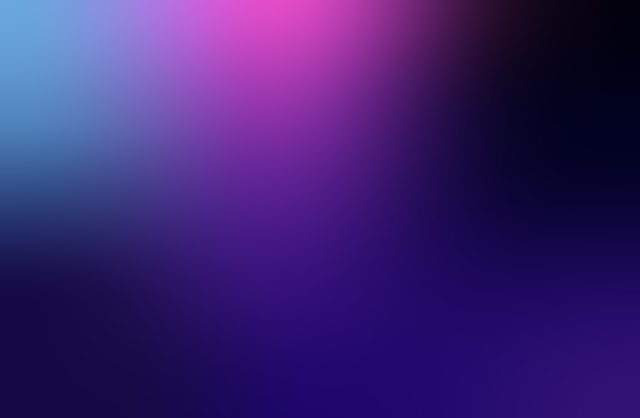
This background is drawn by a Shadertoy shader. Its source:

```glsl
// Soft mesh gradient: sky blue and pink light from above, over indigo fading to black.

// Indigo ground, darker navy at the left, near black at the upper right.
vec3 groundColor(vec2 uv) {
    float lean = 0.08 * smoothstep(0.1, 0.5, uv.y);
    vec3 ground = mix(vec3(0.08, 0.035, 0.27), vec3(0.11, 0.02, 0.42), smoothstep(0.18, 0.52, uv.x + lean));
    vec3 night = mix(vec3(0.0, 0.008, 0.125), vec3(0.0, 0.0, 0.045), smoothstep(0.65, 1.0, uv.y));
    float nightEdge = mix(0.88, 0.79, smoothstep(0.6, 1.0, uv.y));
    float shade = smoothstep(0.4, nightEdge, uv.x) * smoothstep(0.06, 0.7, uv.y);
    ground = mix(ground, night, shade);

    // Faint violet light in the lower right corner
    vec2 corner = (uv - vec2(1.0, 0.0)) / vec2(0.29, 0.33);
    return mix(ground, vec3(0.20, 0.075, 0.46), 0.95 * exp(-dot(corner, corner)));
}

// Pink light hanging from the top edge, lilac on its left and lower sides.
vec3 addPinkGlow(vec3 base, vec2 uv) {
    float width = mix(0.23, 0.27, smoothstep(0.7, 1.0, uv.y));
    float side = max(uv.x - 0.417, 0.0) / width;
    float drop = pow(max(1.0 - uv.y, 0.0) / 0.42, 1.4);
    float height = smoothstep(0.4, 1.0, uv.y);
    vec3 lilac = mix(vec3(0.84, 0.48, 1.0), vec3(0.86, 0.34, 0.89), height);
    vec3 pink = mix(vec3(0.87, 0.36, 0.90), vec3(0.89, 0.30, 0.78), height);
    vec3 glow = mix(lilac, pink, smoothstep(0.22, 0.46, uv.x));
    return mix(base, glow, exp(-side * side - drop) * smoothstep(-0.1, 0.3, uv.y));
}

// Blue light along the left edge, fading out below the middle.
vec3 addSkyGlow(vec3 base, vec2 uv) {
    vec3 sky = mix(vec3(0.25, 0.44, 0.66), vec3(0.42, 0.65, 0.87), smoothstep(0.5, 1.0, uv.y));
    return mix(base, sky, smoothstep(0.27, 0.73, uv.y));
}

void mainImage(out vec4 fragColor, in vec2 fragCoord) {
    vec2 uv = fragCoord / iResolution.xy;
    vec3 ground = groundColor(uv);

    // Cross-fade the two lights from left to centre
    vec3 color = mix(addSkyGlow(ground, uv), addPinkGlow(ground, uv), smoothstep(0.02, 0.42, uv.x));
    fragColor = vec4(color, 1.0);
}
```
